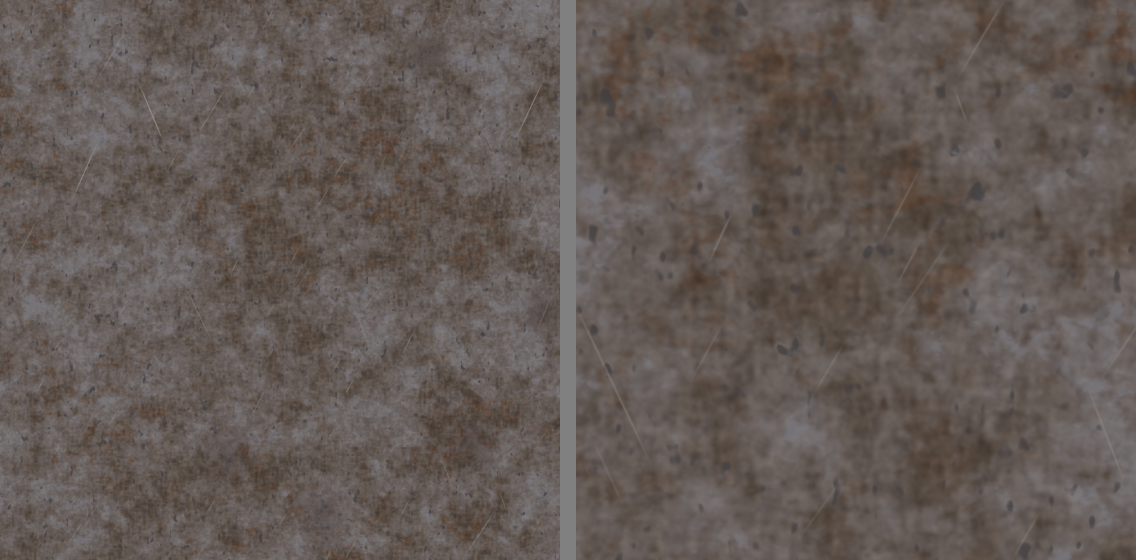
Left, the full canvas; right, a detail of the centre.
Reproduce this texture procedurally as a WebGL 2 fragment shader.

```glsl
#version 300 es
precision highp float;

uniform vec2 u_resolution;
out vec4 fragColor;

const vec3 BASE = vec3(0.402, 0.367, 0.353);
const vec3 BROWN = vec3(0.328, 0.283, 0.248);
const vec3 SLATE = vec3(0.462, 0.446, 0.452);
const vec3 RUST = vec3(0.370, 0.270, 0.208);
const vec3 CHIP = vec3(0.250, 0.240, 0.250);
const vec3 SMUDGE = vec3(0.275, 0.235, 0.230);
const vec3 SCRATCH = vec3(0.600, 0.580, 0.560);

float hash(vec2 p) {
    vec3 q = fract(p.xyx * vec3(0.1031, 0.1030, 0.0973));
    q += dot(q, q.yzx + 33.33);
    return fract((q.x + q.y) * q.z);
}

float noise(vec2 p) {
    vec2 i = floor(p);
    vec2 f = fract(p);
    f = f * f * (3.0 - 2.0 * f);
    float low = mix(hash(i), hash(i + vec2(1, 0)), f.x);
    float high = mix(hash(i + vec2(0, 1)), hash(i + vec2(1, 1)), f.x);
    return mix(low, high, f.y);
}

float fbm(vec2 p, int octaves, float gain) {
    float sum = 0.0, weight = 0.5, total = 0.0;
    for (int i = 0; i < octaves; i++) {
        sum += weight * noise(p);
        total += weight;
        weight *= gain;
        p = mat2(1.6, 1.2, -1.2, 1.6) * p + 17.3;
    }
    return sum / total;
}

// Thin tapered lines, one candidate per cell, leaning right or steeply left
float scratches(vec2 uv, float cells, float density, float reach, float pixel, float seed) {
    vec2 home = floor(uv * cells);
    float mark = 0.0;
    for (int y = -1; y <= 1; y++) {
        for (int x = -1; x <= 1; x++) {
            vec2 id = home + vec2(x, y) + seed;
            if (hash(id + 3.1) > density) continue;
            vec2 center = (id - seed + vec2(hash(id + 7.7), hash(id + 19.3))) / cells;
            float lean = hash(id + 41.0) < 0.68 ? 1.06 : 2.04;
            float angle = lean + 0.24 * (hash(id + 53.0) - 0.5);
            vec2 along = vec2(cos(angle), sin(angle));
            vec2 d = uv - center;
            float t = dot(d, along);
            float side = abs(dot(d, vec2(-along.y, along.x)));
            float halfLength = reach * mix(0.35, 1.0, hash(id + 67.0));
            float taper = 1.0 - smoothstep(0.3, 1.0, abs(t) / halfLength);
            float line = 1.0 - smoothstep(0.0, 0.0009 + 0.7 * pixel, side);
            mark = max(mark, line * taper * mix(0.3, 1.0, hash(id + 83.0)));
        }
    }
    return mark;
}

// Soft dark spots on a sparse jittered grid
float smudges(vec2 uv, float cells, float density) {
    vec2 home = floor(uv * cells);
    float mark = 0.0;
    for (int y = -1; y <= 1; y++) {
        for (int x = -1; x <= 1; x++) {
            vec2 id = home + vec2(x, y) + 211.0;
            if (hash(id) > density) continue;
            vec2 center = home + vec2(x, y) + vec2(hash(id + 5.0), hash(id + 11.0));
            vec2 d = (uv * cells - center) * vec2(1.15, 0.9);
            mark = max(mark, exp(-dot(d, d) * 45.0));
        }
    }
    return mark;
}

void main() {
    float pixel = 1.0 / min(u_resolution.x, u_resolution.y);
    vec2 uv = gl_FragCoord.xy * pixel;

    // Clouds, patches and ragged mottling drive the brown to slate balance
    vec2 warp = 0.014 * vec2(noise(uv * 36.0), noise(uv * 36.0 + 50.0));
    float cloud = fbm(uv * vec2(6.0, 7.5) + 4.0, 3, 0.55) - 0.5;
    float patches = fbm((uv + warp) * vec2(19.0, 22.0) + 31.0, 5, 0.7) - 0.5;
    float mottle = fbm(uv * vec2(66.0, 56.0) + 64.0, 3, 0.75) - 0.5;
    float tone = 0.42 * cloud + 1.0 * patches + 0.42 * mottle;
    vec3 color = mix(BROWN, BASE, smoothstep(-0.36, 0.03, tone));
    color = mix(color, SLATE, 0.95 * smoothstep(-0.04, 0.32, tone));

    // Rust flecks gather in the worn regions
    float worn = smoothstep(0.08, -0.2, tone);
    float region = smoothstep(0.46, 0.68, fbm(uv * 5.0 + 73.0, 3, 0.55));
    float fleck = smoothstep(0.5, 0.66, fbm(uv * vec2(62.0, 84.0) + 9.0, 4, 0.65));
    color = mix(color, RUST, fleck * (0.2 + 0.5 * region) * (0.25 + 0.75 * worn));

    // Short vertical and horizontal brushing over a fine grain
    float vertical = noise(uv * vec2(240.0, 70.0)) - 0.5;
    float horizontal = noise(uv * vec2(74.0, 250.0) + 90.0) - 0.5;
    float grain = fbm(uv * 105.0 + 13.0, 3, 0.8) - 0.5;
    float fine = noise(uv * 256.0 + 37.0) - 0.5;
    color += (0.046 * vertical + 0.036 * horizontal) * (0.6 + 0.8 * worn);
    color += 0.085 * grain + 0.042 * fine;

    // Tiny dark nicks and pale bluish scuffs
    float chip = smoothstep(0.74, 0.9, fbm(uv * vec2(125.0, 85.0) + 120.0, 2, 0.5));
    float scuff = smoothstep(0.57, 0.75, fbm(uv * vec2(58.0, 78.0) + 160.0, 4, 0.65));
    color = mix(color, CHIP, 0.7 * chip);
    color = mix(color, SLATE + vec3(0.02, 0.03, 0.055), 0.6 * scuff * smoothstep(-0.08, 0.16, tone));

    color = mix(color, SMUDGE, 0.42 * smudges(uv, 4.0, 0.3));

    // Bold long scratches and faint short ones
    float bold = scratches(uv, 6.0, 0.45, 0.075, pixel, 300.0);
    float faint = scratches(uv, 13.0, 0.5, 0.035, pixel, 500.0);
    color = mix(color, SCRATCH, 0.75 * bold);
    color = mix(color, SCRATCH, 0.38 * faint);

    fragColor = vec4(clamp(color, 0.0, 1.0), 1.0);
}
```
